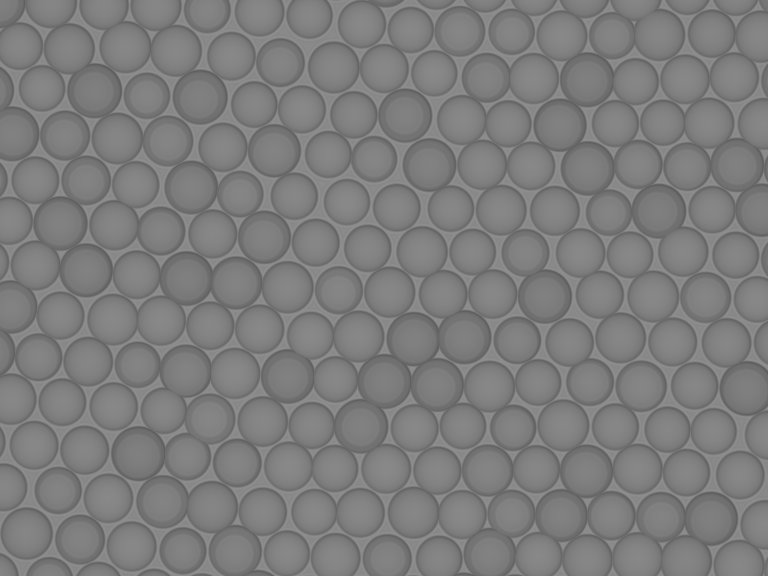
Give the GLSL for this pattern, as a Shadertoy shader.

```glsl
// Packed grey emulsion droplets under a bright-field microscope.
// A tilted hexagonal lattice is loosened by size-driven pushes and slow waves;
// each pixel is shaded by the droplet whose rim is nearest.

const float SPACING = 0.0888;

float hash(vec2 cell, float seed) {
    return fract(sin(dot(cell, vec2(127.1, 311.7)) + seed * 74.7) * 43758.5);
}

// Axial lattice index to position
vec2 lattice(vec2 cell) {
    return SPACING * vec2(cell.x + 0.5 * cell.y, 0.866 * cell.y);
}

float dropRadius(vec2 cell) {
    float h = hash(cell, 1.0);
    return SPACING * (0.452 + 0.085 * h * sqrt(h));
}

// Push along one lattice axis, away from the larger neighbour
vec2 push(vec2 cell, vec2 axis) {
    return lattice(axis) / SPACING * (dropRadius(cell - axis) - dropRadius(cell + axis));
}

vec2 dropCentre(vec2 cell) {
    vec2 c = lattice(cell);
    vec2 shove = push(cell, vec2(1, 0)) + push(cell, vec2(0, 1)) + push(cell, vec2(1, -1));
    vec2 jitter = vec2(hash(cell, 2.0), hash(cell, 3.0)) - 0.5;
    vec2 wave = vec2(sin(c.y * 7.0 + c.x * 3.0 + 1.0), sin(c.x * 5.0 - c.y * 2.0));
    return c + 0.43 * shove + 0.08 * SPACING * jitter + 0.010 * wave;
}

float line(float d, float width) {
    return exp(-d * d / (width * width));
}

// Grey level inside a droplet; v is the offset from its centre
float dropShade(vec2 v, float r, vec2 cell) {
    float t = min(length(v) / r, 1.0);
    float t2 = t * t;
    float large = smoothstep(0.50, 0.535, r / SPACING);
    float ringed = max(step(0.72, hash(cell, 4.0)), step(0.3, large));

    // Domed body, darker toward the rim
    float g = 0.531 - 0.060 * t2 - 0.037 * t2 * t2 * t2;
    g += 0.010 * (hash(cell, 5.0) - 0.5) - 0.016 * large - 0.010 * ringed;
    g -= 0.008 * t2 * dot(v, vec2(0.5, 0.85)) / r;

    // Soft refracting rim, heavier on the upper right
    g -= (0.034 + 0.014 * dot(v, vec2(0.6, 0.8)) / r) * line(length(v) - r + 0.0018, 0.0028);

    // Inner lens ring, sunk a little below the centre
    float ringRadius = r * mix(0.64, 0.78, hash(cell, 6.0));
    vec2 sink = r * vec2(0.08 * (hash(cell, 7.0) - 0.5), -0.12 * hash(cell, 8.0));
    float k = length(v - sink) - ringRadius;
    g += ringed * (0.013 * line(k, 0.0024) - 0.018 * line(k - 0.0050, 0.0034));
    g += ringed * 0.008 * line(length(v) - 0.92 * r, 0.0020);
    return g;
}

void mainImage(out vec4 fragColor, in vec2 fragCoord) {
    vec2 uv = (fragCoord - 0.5 * iResolution.xy) / iResolution.y;
    vec2 p = mat2(cos(0.045), sin(0.045), -sin(0.045), cos(0.045)) * uv + vec2(3.0, 2.0);

    // Nearest droplet among the surrounding cells
    float edge = 1.0, radius = 1.0;
    vec2 offset = vec2(0.0), id = vec2(0.0);
    float baseRow = round(p.y / (0.866 * SPACING));
    for (int j = -1; j <= 1; j++) {
        float row = baseRow + float(j);
        float baseCol = round(p.x / SPACING - 0.5 * row);
        for (int i = -1; i <= 1; i++) {
            vec2 cell = vec2(baseCol + float(i), row);
            vec2 v = p - dropCentre(cell);
            float r = dropRadius(cell);
            float d = length(v) - r;
            if (d < edge) { edge = d; radius = r; offset = v; id = cell; }
        }
    }

    // Bright fluid with a diffraction fringe around each droplet
    float fluid = 0.544 + 0.012 * line(edge - 0.0028, 0.0016) - 0.014 * line(edge - 0.0060, 0.0018);

    float soft = max(0.0022, 0.7 / iResolution.y);
    float grey = mix(fluid, dropShade(offset, radius, id), smoothstep(soft, -soft, edge));

    // Gentle uneven lighting
    grey -= 0.010 * dot(uv, uv);
    fragColor = vec4(vec3(grey), 1.0);
}
```
